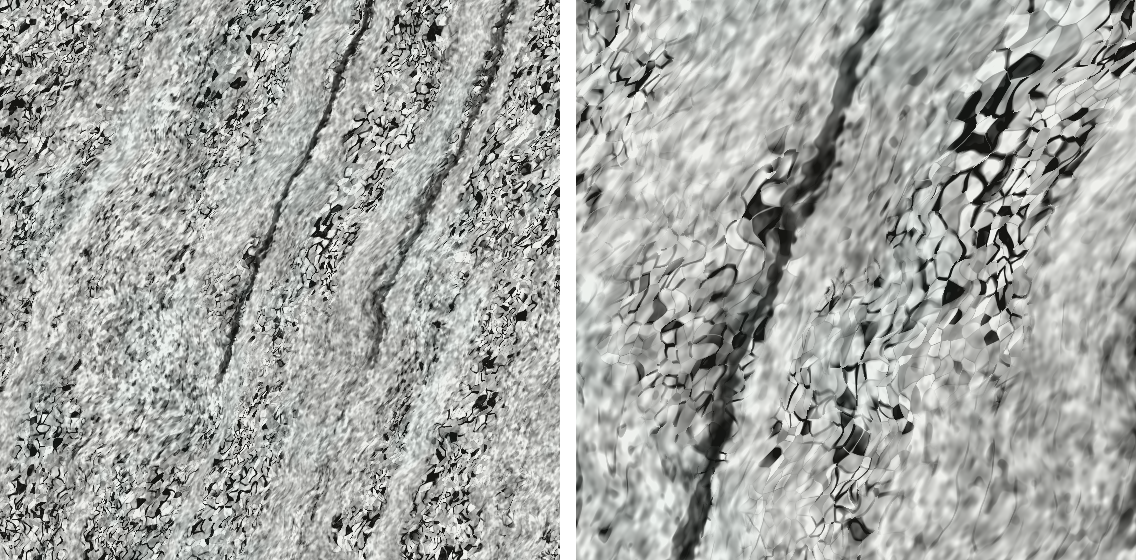
Left: the whole. Right: its middle third, enlarged.
Write a three.js fragment shader that draws this texture.

```glsl
// Grey granite with slanted pale bands, flaky crystal zones and dark ragged veins.
varying vec2 vUv;

const vec3 SHADOW = vec3(0.045, 0.045, 0.035);
const vec3 HIGHLIGHT = vec3(0.955, 0.96, 0.945);
const vec3 COOL_TINT = vec3(-0.012, 0.004, 0.006);

float hash(vec2 p) {
  vec3 a = fract(vec3(p.xyx) * 0.1031);
  a += dot(a, a.yzx + 33.33);
  return fract((a.x + a.y) * a.z);
}

vec2 hash2(vec2 p) {
  return vec2(hash(p), hash(p + 71.7));
}

float noise(vec2 p) {
  vec2 i = floor(p);
  vec2 f = fract(p);
  f = f * f * (3.0 - 2.0 * f);
  float low = mix(hash(i), hash(i + vec2(1.0, 0.0)), f.x);
  float high = mix(hash(i + vec2(0.0, 1.0)), hash(i + vec2(1.0, 1.0)), f.x);
  return mix(low, high, f.y);
}

float fbm(vec2 p) {
  float sum = 0.0;
  float weight = 0.533;
  for (int i = 0; i < 4; i++) {
    sum += weight * noise(p);
    p = mat2(1.6, 0.5, -0.5, 1.9) * p + 17.3;
    weight *= 0.5;
  }
  return sum;
}

// Two close octaves keep the finest grain crisp.
float grit(vec2 p) {
  return 0.55 * noise(p) + 0.45 * noise(mat2(1.5, 0.7, -0.7, 1.6) * p + 7.1);
}

// Angular crystals: random brightness per cell, dark slits on some borders only.
float flakes(vec2 p, float slitAmount) {
  vec2 cell = floor(p);
  vec2 nearestId = cell;
  vec2 secondId = cell;
  float nearest = 8.0;
  float second = 8.0;
  for (int y = -1; y <= 1; y++) {
    for (int x = -1; x <= 1; x++) {
      vec2 id = cell + vec2(float(x), float(y));
      float d = length(id + hash2(id) - p);
      if (d < nearest) {
        second = nearest;
        secondId = nearestId;
        nearest = d;
        nearestId = id;
      } else if (d < second) {
        second = d;
        secondId = id;
      }
    }
  }
  float border = second - nearest;
  float shade = hash(nearestId + 5.3);
  float crystal = mix(0.58, 1.04, shade) - 0.55 * step(shade, 0.09);
  float tone = mix(0.66, crystal, smoothstep(0.0, 0.12, border));
  float open = smoothstep(0.40, 0.75, hash(nearestId + secondId + 13.7));
  return tone - 0.85 * slitAmount * open * (1.0 - smoothstep(0.10, 0.32, border));
}

// Soft stripe around one position across the grain.
float band(float across, float center, float halfWidth) {
  return 1.0 - smoothstep(0.45 * halfWidth, halfWidth, abs(across - center));
}

// Bend the plane so that x runs across the grain and y along it.
vec2 grainSpace(vec2 p) {
  float lean = 0.30 * p.y + 0.08 * p.y * p.y;
  float bend = 0.075 * (fbm(p * vec2(3.0, 4.0)) - 0.5);
  float ripple = 0.013 * (noise(p * vec2(18.0, 22.0)) - 0.5);
  return vec2(p.x - lean + bend + ripple, p.y);
}

void main() {
  vec2 q = grainSpace(vUv);
  float streak = fbm(q * vec2(38.0, 7.0) + 3.0);
  float grain = grit(q * vec2(190.0, 125.0) + 9.0);
  float speckle = grit(q * vec2(150.0, 95.0) + 41.0);
  float cloud = fbm(q * vec2(15.0, 6.0) + 23.0);
  float ragged = q.x + 0.03 * (streak - 0.5) + 0.007 * (speckle - 0.5);

  // Pale, smooth bands
  float pale = band(ragged, 0.225, 0.040) * smoothstep(0.42, 0.62, q.y);
  pale = max(pale, band(ragged, 0.312, 0.017));
  pale = max(pale, band(ragged, 0.490, 0.042));
  pale = max(pale, band(ragged, 0.575, 0.022));
  pale = max(pale, band(ragged, 0.70, 0.028) * (1.0 - smoothstep(0.4, 0.65, q.y)));
  pale = max(pale, band(ragged, -0.05, 0.030));
  pale = max(pale, 0.7 * smoothstep(0.58, 0.70, fbm(q * vec2(15.0, 3.0) + 61.0)));

  // Flaky zones alternate with fibrous stone
  float zone = fbm(q * vec2(9.0, 3.0) + 12.0) + 0.15 * (speckle - 0.5);
  zone += 0.10 * max(band(ragged, 0.40, 0.09), band(ragged, 0.65, 0.07));
  float rough = smoothstep(0.40, 0.52, zone) * (1.0 - 0.9 * pale);
  vec2 jitter = 0.009 * (vec2(noise(q * 85.0), noise(q * 85.0 + 50.0)) - 0.5);
  float slits = smoothstep(0.22, 0.50, noise(q * vec2(40.0, 28.0)));
  float coarse = flakes((q + jitter) * vec2(98.0, 66.0), slits);
  float small = flakes((q + jitter) * vec2(165.0, 110.0) + 30.0, slits);
  float sizeMix = smoothstep(0.38, 0.62, noise(q * vec2(30.0, 20.0) + 90.0));
  float crystals = mix(coarse, small, sizeMix) + 0.40 * (grain - 0.5);
  float strand = abs(fbm(q * vec2(75.0, 19.0) + 33.0) - 0.5);
  float threads = (1.0 - smoothstep(0.01, 0.05, strand)) * smoothstep(0.3, 0.6, speckle);
  float fibres = 0.78 + 0.45 * (streak - 0.5) + 0.85 * (grain - 0.5) - 0.28 * threads;
  float tone = mix(fibres, crystals, 0.95 * rough);

  // Light bands, dusky clouds and dark mineral specks
  float smoothStone = 0.81 + 0.30 * (streak - 0.5) + 0.50 * (grain - 0.5) - 0.10 * threads;
  tone = mix(tone, smoothStone, 0.78 * pale);
  float dusk = smoothstep(0.50, 0.70, cloud) * (1.0 - 0.8 * pale);
  tone -= 0.09 * dusk;
  float specks = smoothstep(0.58, 0.71, speckle) * (1.0 - 0.45 * rough);
  tone -= specks * (0.28 + 0.20 * dusk) * (1.0 - 0.7 * pale);

  // Dark veins, thin on the left and mottled on the right
  float veinEdge = ragged + 0.012 * (grain - 0.5);
  float swell = 0.004 + 0.006 * noise(vec2(q.y * 24.0, 2.0));
  float thin = band(veinEdge, 0.287, swell) * smoothstep(0.27, 0.36, q.y);
  float halo = band(veinEdge, 0.283, 0.019) * smoothstep(0.30, 0.45, q.y);
  float wide = band(veinEdge, 0.538, 0.023) * smoothstep(0.28, 0.50, q.y);
  float core = band(veinEdge, 0.545, swell) * smoothstep(0.28, 0.40, q.y);
  float mottle = smoothstep(0.38, 0.58, 0.5 * streak + 0.5 * speckle);
  tone = mix(tone, 0.30 + 0.6 * (grain - 0.5), 0.75 * max(wide, 0.7 * halo) * mottle);
  tone = mix(tone, 0.13 + 0.5 * (grain - 0.5), 0.85 * max(thin, 0.8 * core));

  vec3 color = mix(SHADOW, HIGHLIGHT, clamp(tone, 0.04, 0.98));
  color += COOL_TINT * smoothstep(0.5, 0.7, fbm(q * vec2(16.0, 9.0) + 80.0));
  gl_FragColor = vec4(color, 1.0);
}
```
